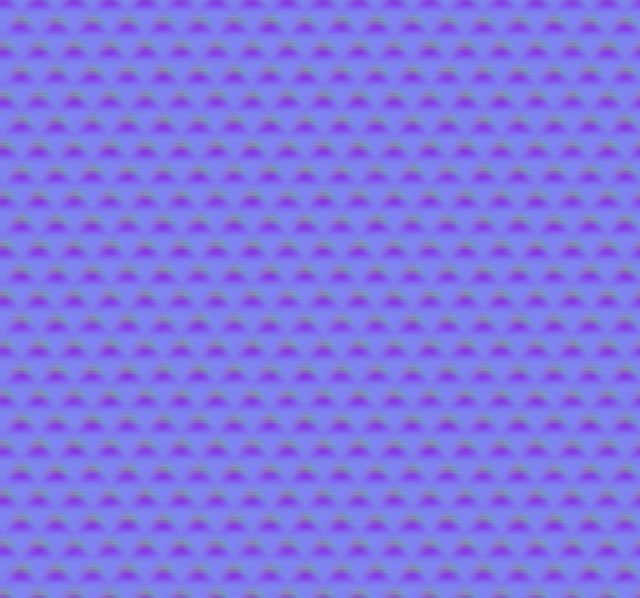
A Shadertoy shader for this texture map:

```glsl
// Normal-map style sheet of staggered soft dimples, 18 across and 24 down.
// Each dimple sums a violet lower lobe, a grey-teal arched cap and a pale halo;
// wrapping gradient noise adds faint horizontal streaks, so the sheet tiles.

#define COLS 18.0
#define ROWS 24.0
#define FLAT_COLOR vec3(0.502, 0.503, 0.968)
#define VIOLET_SHIFT vec3(0.010, -0.270, -0.070)
#define CAP_SHIFT vec3(0.012, 0.070, -0.240)
#define HALO_SHIFT vec3(-0.008, 0.030, -0.045)
#define SIDE_SHIFT vec3(-0.055, 0.055, -0.010)
#define FIRST_X 0.10
#define STREAKS_PER_ROW 7.0
#define STREAK_DEPTH 0.030
#define NOISE_DEPTH 0.022
#define VARIATION 0.10

vec2 hash2(vec2 p) {
    vec3 q = fract(p.xyx * vec3(0.1031, 0.1030, 0.0973));
    q += dot(q, q.yzx + 33.33);
    return fract((q.xx + q.yz) * q.zy);
}

// Gradient of one lattice corner, wrapped to the period
float corner(vec2 cell, vec2 f, vec2 offset, vec2 period) {
    vec2 gradient = hash2(mod(cell + offset, period)) * 2.0 - 1.0;
    return dot(gradient, f - offset);
}

float gradientNoise(vec2 p, vec2 period) {
    vec2 cell = floor(p), f = fract(p);
    vec2 u = f * f * f * (f * (f * 6.0 - 15.0) + 10.0);
    float low = mix(corner(cell, f, vec2(0, 0), period),
                    corner(cell, f, vec2(1, 0), period), u.x);
    float high = mix(corner(cell, f, vec2(0, 1), period),
                     corner(cell, f, vec2(1, 1), period), u.x);
    return mix(low, high, u.y);
}

float lobe(vec2 p, vec2 center, vec2 radius) {
    vec2 d = (p - center) / radius;
    return exp(-0.5 * dot(d, d));
}

// Colour shift of one dimple; p is in cells, y up from its center
vec3 dimple(vec2 p, float strength) {
    vec2 bent = p + vec2(0.0, 1.3 * p.x * p.x);
    float violet = lobe(bent, vec2(-0.01, -0.11), vec2(0.215, 0.170));
    float cap = lobe(bent, vec2(0.02, 0.19), vec2(0.225, 0.130));
    float halo = lobe(p, vec2(0.0, 0.42), vec2(0.34, 0.13));
    float side = clamp(p.x / 0.18, -1.5, 1.5);
    float streak = sin(6.2831853 * STREAKS_PER_ROW * p.y);

    vec3 shift = VIOLET_SHIFT * violet + HALO_SHIFT * halo;
    shift += (CAP_SHIFT + SIDE_SHIFT * side) * cap;
    shift += STREAK_DEPTH * streak * cap * vec3(0.5, 1.0, -0.6);
    return shift * strength;
}

void mainImage(out vec4 fragColor, in vec2 fragCoord) {
    vec2 uv = fragCoord / iResolution.xy;
    vec2 grid = vec2(uv.x * COLS, (1.0 - uv.y) * ROWS);
    vec3 color = FLAT_COLOR;

    // Neighbouring rows and columns overlap softly
    float nearRow = floor(grid.y + 0.5);
    for (int j = -1; j <= 1; j++) {
        float row = nearRow + float(j);
        float stagger = FIRST_X + 0.5 * mod(row, 2.0);
        float nearCol = floor(grid.x - stagger + 0.5);
        for (int i = -1; i <= 1; i++) {
            float col = nearCol + float(i);
            vec2 id = mod(vec2(col, row), vec2(COLS, ROWS));
            vec2 random = hash2(id + 7.0) - 0.5;
            vec2 p = vec2(grid.x - stagger - col, row - grid.y);
            p.y += 0.03 * random.y;
            color += dimple(p, 1.0 + VARIATION * random.x);
        }
    }

    // Thin streaks running along the rows
    vec2 period = vec2(COLS * 2.0, ROWS * STREAKS_PER_ROW);
    float grain = gradientNoise(uv * period, period);
    color += NOISE_DEPTH * grain * vec3(0.4, 1.0, -0.6);

    fragColor = vec4(clamp(color, 0.0, 1.0), 1.0);
}
```
